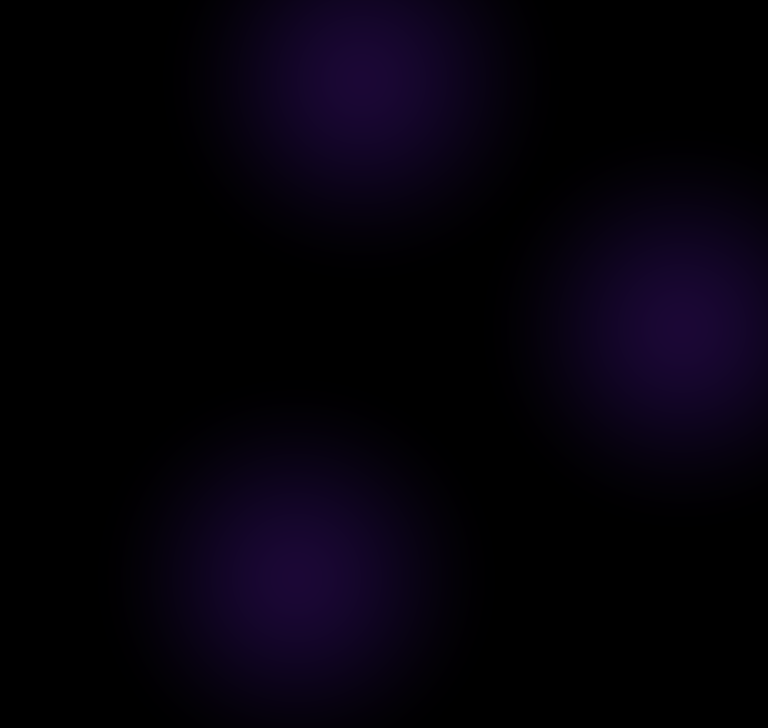
Give the GLSL for this background, as a Shadertoy shader.

```glsl
// Three soft violet glows floating on a black background.

const int GLOW_COUNT = 3;
const float GLOW_RADIUS = 0.284;                     // in canvas heights
const vec3 BACKGROUND = vec3(0.0, 0.0, 0.001);
const vec3 GLOW_COLOR = vec3(0.094, 0.028, 0.206);
const vec3 CORE_TINT = vec3(0.012, 0.0, 0.0);        // warmer heart of each glow

// Centers as fractions of the canvas
const vec2 GLOW_CENTERS[GLOW_COUNT] = vec2[](
    vec2(0.471, 0.890),
    vec2(0.888, 0.549),
    vec2(0.386, 0.206)
);

// Smooth falloff: 1 at the center, 0 at the radius
float glowFalloff(vec2 offset) {
    return 1.0 - smoothstep(0.0, GLOW_RADIUS, length(offset));
}

void mainImage(out vec4 fragColor, in vec2 fragCoord) {
    vec2 uv = fragCoord / iResolution.xy;
    vec2 aspect = vec2(iResolution.x / iResolution.y, 1.0);

    // Add up the light of all glows
    vec3 color = BACKGROUND;
    for (int i = 0; i < GLOW_COUNT; i++) {
        float glow = glowFalloff((uv - GLOW_CENTERS[i]) * aspect);
        color += GLOW_COLOR * glow + CORE_TINT * pow(glow, 4.0);
    }

    fragColor = vec4(color, 1.0);
}
```
